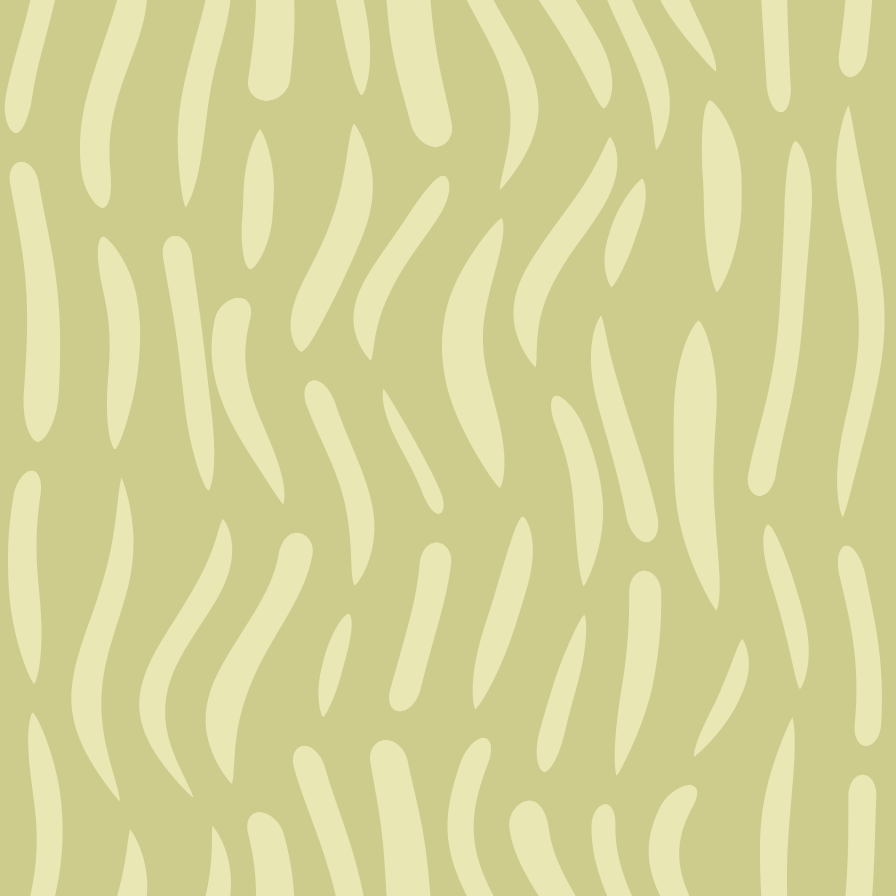
Give the GLSL for this pattern, as a WebGL 2 fragment shader.

```glsl
#version 300 es
precision highp float;

uniform vec2 u_resolution;
out vec4 outColor;

#define COLUMNS 12
#define MIN_ROWS 3
#define CUT_JITTER 0.58
#define THIN 0.0148
#define WIDE 0.0245
#define GAP 0.016
#define SWAY 0.028
#define WIGGLE 0.010
#define ROUND_CAP 0.024
#define LONG_CAP 0.13

const float TAU = 6.2831853;
const vec3 OLIVE = vec3(0.808, 0.800, 0.549);
const vec3 CREAM = vec3(0.914, 0.910, 0.706);

// Integer hash: three random values in 0..1 per cell
vec3 hash(int column, int row, int salt) {
    uvec3 v = uvec3(column, row, salt) * 1664525u + 1013904223u;
    for (int i = 0; i < 2; i++) {
        v.x += v.y * v.z;
        v.y += v.z * v.x;
        v.z += v.x * v.y;
        v ^= v >> 16u;
    }
    return vec3(v & 0xffffu) / 65535.0;
}

// Shortest signed offset on the wrapping unit interval
float wrapOffset(float a) {
    return fract(a + 0.5) - 0.5;
}

// Sideways drift shared by neighbouring strokes, periodic in x and y
float sway(float x, float y) {
    float phase = TAU * x + 0.8 * sin(TAU * x);
    return SWAY * sin(TAU * 2.0 * y + phase)
         + 0.35 * SWAY * sin(TAU * (3.0 * y - x) + 2.0);
}

// Height of the cut between two strokes, kept away from the top and bottom edges
float cutHeight(int column, int row, int rows) {
    float jitter = CUT_JITTER * (hash(column, row % rows, 1).x - 0.5);
    return (float(row) + 0.5 + jitter) / float(rows);
}

// Stroke end: blunt when sharpness is 0, a long taper when it is 1
float taper(float fromEnd, float halfLength, float sharpness) {
    float reach = min(mix(ROUND_CAP, LONG_CAP, sharpness), 0.9 * halfLength);
    float u = clamp(fromEnd / reach, 0.0, 1.0);
    return pow(u * (2.0 - u), mix(0.5, 0.8, sharpness));
}

// Positive inside one brush stroke, negative outside
float strokeField(vec2 p, int column, int row, int rows, vec3 columnRandom) {
    vec3 shape = hash(column, row, 2);
    vec3 bend = hash(column, row, 3);

    // Extent along the column
    float low = cutHeight(column, row, rows) + GAP;
    float high = cutHeight(column, row + 1, rows) - GAP;
    float halfLength = 0.5 * (high - low);
    float along = wrapOffset(p.y - 0.5 * (low + high));

    // Curved centre line, calmer in the outermost columns so none rides the side edges
    float base = (float(column) + 0.5) / float(COLUMNS);
    float freedom = mix(0.45, 1.0, smoothstep(0.04, 0.2, min(base, 1.0 - base)));
    float jitter = 0.2 * (columnRandom.y - 0.5) / float(COLUMNS);
    float curve = WIGGLE * sin(TAU * (along * mix(1.6, 3.2, bend.x) + bend.y));
    float lean = 0.08 * (bend.z - 0.5) * clamp(along, -halfLength, halfLength);
    float drift = freedom * (sway(base, p.y) + jitter + curve + lean);
    float across = wrapOffset(p.x - base - drift);

    // Width: slimmer when short, with a different taper at each end
    float width = mix(THIN, WIDE, freedom * shape.x * shape.x);
    width *= mix(0.6, 1.0, smoothstep(0.04, 0.11, halfLength));
    width *= 1.0 + 0.1 * sin(TAU * (2.0 * along + bend.z));
    width *= taper(halfLength + along, halfLength, smoothstep(0.2, 0.8, shape.y));
    width *= taper(halfLength - along, halfLength, smoothstep(0.2, 0.8, shape.z));
    return width - abs(across) + min(halfLength - abs(along), 0.0);
}

void main() {
    vec2 p = gl_FragCoord.xy / u_resolution;
    float coverage = 0.0;

    for (int column = 0; column < COLUMNS; column++) {
        vec3 columnRandom = hash(column, 0, 4);
        int rows = MIN_ROWS + int(columnRandom.z > 0.5);
        for (int row = 0; row < rows; row++) {
            float field = strokeField(p, column, row, rows, columnRandom);
            float slope = length(vec2(dFdx(field), dFdy(field)));
            coverage = max(coverage, clamp(field / max(slope, 1e-6) + 0.5, 0.0, 1.0));
        }
    }

    outColor = vec4(mix(OLIVE, CREAM, coverage), 1.0);
}
```
